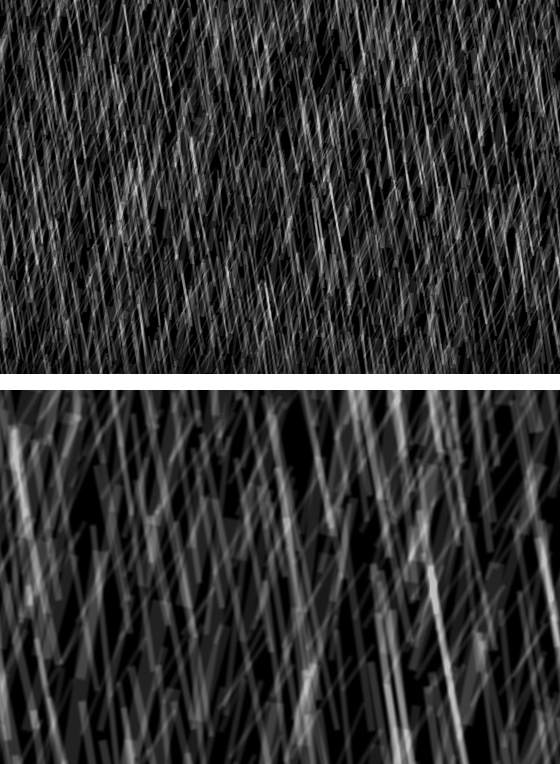
Top, the full canvas; bottom, a detail of the centre.
Write a Shadertoy shader that draws this texture.

```glsl
const float EDGE = 0.0021;   // softness of a streak's outline

vec3 hash3(vec3 p) {
    p = fract(p * vec3(0.1031, 0.1030, 0.0973));
    p += dot(p, p.yxz + 33.33);
    return fract((p.xxy + p.yxx) * p.zyx);
}

// Coordinates across and along a direction leaning from the vertical
vec2 leanAxes(vec2 p, float lean) {
    float s = sin(lean), c = cos(lean);
    return vec2(c * p.x - s * p.y, s * p.x + c * p.y);
}

// Coverage of a straight bar with softened edges
float bar(vec2 p, vec2 halfSize) {
    vec2 d = abs(p) - halfSize;
    vec2 cover = 1.0 - smoothstep(-EDGE, EDGE, d);
    return cover.x * cover.y;
}

// One sheet of parallel streaks: at most one per cell, randomly placed
float streakSheet(vec2 p, vec2 cell, vec2 widths, float density, float seed) {
    p += 40.0 + seed * vec2(0.37, 0.61);
    float column = floor(p.x / cell.x);
    p.y += cell.y * hash3(vec3(column, seed, 7.0)).x;
    vec2 id = vec2(column, floor(p.y / cell.y));

    vec3 shape = hash3(vec3(id, seed));
    vec3 place = hash3(vec3(id + 19.0, seed + 5.0));
    vec2 halfSize = 0.5 * vec2(mix(widths.x, widths.y, shape.x * shape.x),
                               cell.y * mix(0.4, 0.95, shape.y));
    vec2 room = max(0.5 * cell - halfSize - EDGE, 0.0);
    vec2 local = p - (id + 0.5) * cell - room * (2.0 * place.xy - 1.0);
    float shade = mix(0.8, 1.2, place.z);
    return step(shape.z, density) * shade * bar(local, halfSize);
}

// Several sheets, fanned over a range of leans and added together
float streakFamily(vec2 p, int sheets, vec2 leans, vec2 cell, vec2 widths,
                   float density, float seed) {
    float light = 0.0;
    for (int i = 0; i < sheets; i++) {
        float t = (float(i) + 0.5) / float(sheets);
        vec2 q = leanAxes(p, mix(leans.x, leans.y, t));
        light += streakSheet(q, cell, widths, density, seed + 11.0 * float(i));
    }
    return light;
}

void mainImage(out vec4 fragColor, in vec2 fragCoord) {
    vec2 p = fragCoord / iResolution.y;

    // Long thin streaks falling to the right
    float longStreaks = streakFamily(p, 7, vec2(-0.23, -0.09),
        vec2(0.035, 0.33), vec2(0.0048, 0.0075), 0.62, 3.0);

    // Dimmer, broader streaks falling to the left
    float broadStreaks = streakFamily(p, 7, vec2(0.10, 0.30),
        vec2(0.043, 0.22), vec2(0.0050, 0.0180), 0.56, 101.0);

    // Short fine strokes on a stronger slant
    float shortStrokes = streakFamily(p, 4, vec2(0.36, 0.64),
        vec2(0.028, 0.12), vec2(0.0035, 0.0050), 0.55, 211.0);

    float light = 0.185 * longStreaks + 0.120 * broadStreaks
                + 0.110 * shortStrokes;

    // Fade towards the lower rim
    light *= mix(0.7, 1.0, smoothstep(0.0, 0.12, p.y));

    fragColor = vec4(vec3(min(light, 0.75)), 1.0);
}
```
